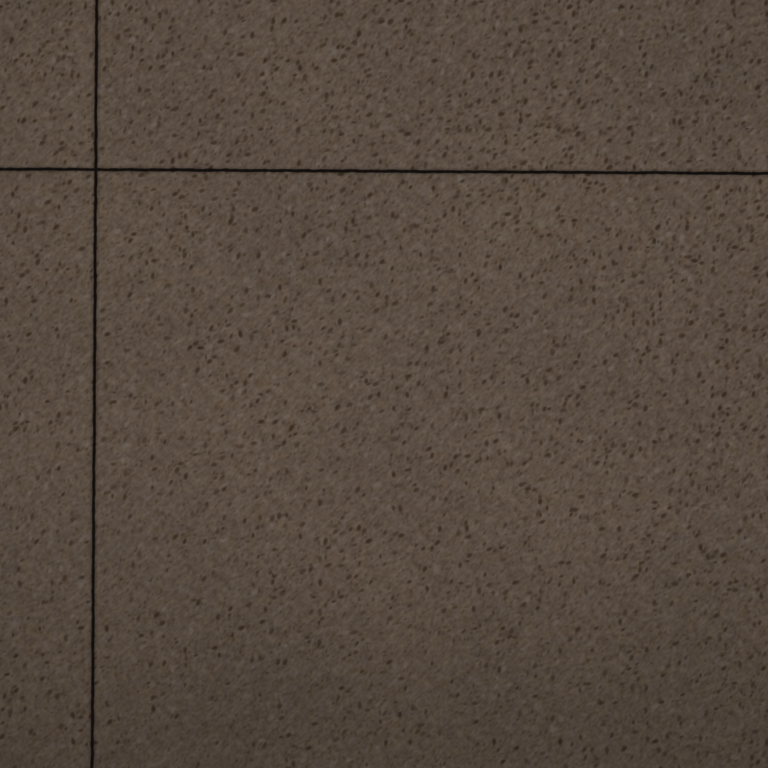
Reproduce this texture procedurally as a Shadertoy shader.

```glsl
const vec3 STONE = vec3(0.347, 0.298, 0.256);
const vec3 PIT = vec3(0.17, 0.125, 0.085);
const vec3 FLECK = vec3(0.45, 0.42, 0.395);
const vec3 JOINT = vec3(0.055, 0.045, 0.04);

vec2 hash2(vec2 p) {
    vec3 q = fract(p.xyx * vec3(0.1031, 0.1030, 0.0973));
    q += dot(q, q.yzx + 33.33);
    return fract((q.xx + q.yz) * q.zy);
}

float cornerSlope(vec2 cell, vec2 offset) {
    float angle = 6.28318 * hash2(cell).x;
    return dot(vec2(cos(angle), sin(angle)), offset);
}

// Gradient noise, roughly -0.7 to 0.7
float gradientNoise(vec2 p) {
    vec2 i = floor(p), f = p - i;
    vec2 u = f * f * f * (f * (f * 6.0 - 15.0) + 10.0);
    vec2 e = vec2(1.0, 0.0);
    float low = mix(cornerSlope(i, f), cornerSlope(i + e.xy, f - e.xy), u.x);
    float high = mix(cornerSlope(i + e.yx, f - e.yx), cornerSlope(i + e.xx, f - e.xx), u.x);
    return mix(low, high, u.y);
}

vec2 rotate(vec2 p, float angle) {
    float c = cos(angle), s = sin(angle);
    return vec2(c * p.x + s * p.y, c * p.y - s * p.x);
}

// Coverage of small oval grains, at most one per cell
float grains(vec2 uv, float cells, float density, float radius, float seed, float pixel) {
    vec2 p = uv * cells, home = floor(p);
    float soft = 0.12 + 0.7 * pixel * cells;
    float cover = 0.0;
    for (int y = -1; y <= 1; y++) {
        for (int x = -1; x <= 1; x++) {
            vec2 cell = home + vec2(x, y);
            vec2 jitter = hash2(cell + seed);
            vec2 kind = hash2(cell + seed + 57.0);
            vec2 d = rotate(p - cell - jitter, 0.9 + 1.6 * (jitter.x - 0.5));
            float size = radius * mix(0.6, 1.3, kind.y);
            float dist = length(d * vec2(0.75, 1.25)) - size;
            float blot = 1.0 - smoothstep(-soft, soft, dist);
            cover = max(cover, blot * step(kind.x, density) * mix(0.45, 1.0, jitter.y));
        }
    }
    return cover;
}

// Distance to the nearest line of a repeating set
float lineDistance(float coord, float period) {
    return abs(mod(coord + 0.5 * period, period) - 0.5 * period);
}

float band(float dist, float halfWidth, float soft) {
    return 1.0 - smoothstep(halfWidth - soft, halfWidth + soft, dist);
}

vec3 stoneSurface(vec2 uv, float pixel) {
    // Fine mottling, slightly drawn out along one diagonal
    vec2 grainUv = rotate(uv + 2.0, 0.8) * vec2(0.8, 1.2);
    float fine = gradientNoise(grainUv * 210.0 + 900.0);
    float medium = gradientNoise(grainUv * 105.0 + 400.0);
    float coarse = gradientNoise(uv * 34.0 + 70.0);
    float cloud = gradientNoise(uv * 5.0 + 20.0);
    float tone = 0.045 * fine + 0.045 * medium + 0.018 * coarse + 0.015 * cloud;
    float warmth = gradientNoise(uv * 75.0 + 300.0) + 0.4 * cloud;
    vec3 color = STONE + tone + warmth * vec3(0.010, 0.0, -0.016);

    // Dark pits gather toward the upper right, pale flecks lie everywhere
    float crowding = 0.12 + 0.16 * smoothstep(0.3, 1.7, uv.x + uv.y) + 0.08 * cloud;
    float pits = grains(uv + 1.0, 115.0, crowding, 0.30, 11.0, pixel);
    float dust = grains(uv + 1.0, 190.0, 0.20, 0.32, 83.0, pixel);
    float flecks = grains(uv + 1.0, 100.0, 0.07, 0.30, 141.0, pixel);
    color = mix(color, PIT, 0.70 * pits);
    color = mix(color, PIT, 0.32 * dust);
    return mix(color, FLECK, 0.45 * flecks);
}

// Soft fall-off of light toward the lower edge and the sides
float lighting(vec2 uv) {
    float floorShade = 0.13 * (1.0 - smoothstep(0.0, 0.35, uv.y));
    vec2 fromCenter = uv - vec2(0.53, 0.58);
    return 1.04 - floorShade - 0.14 * dot(fromCenter, fromCenter);
}

void mainImage(out vec4 fragColor, in vec2 fragCoord) {
    vec2 uv = fragCoord / iResolution.xy;
    float pixel = 1.0 / min(iResolution.x, iResolution.y);
    vec3 color = stoneSurface(uv, pixel) * lighting(uv);

    // Slab joints, tilted a little, with rough edges
    vec2 skewed = uv - vec2(0.120 + 0.006 * uv.y, 0.780 - 0.006 * uv.x);
    vec2 wobble = vec2(gradientNoise(vec2(uv.y * 60.0, 3.5)), gradientNoise(vec2(uv.x * 60.0, 8.5)));
    skewed += 0.0008 * wobble;
    vec2 away = vec2(lineDistance(skewed.x, 1.0), lineDistance(skewed.y, 1.0));
    float nearest = min(away.x, away.y);
    float chips = 0.0007 * gradientNoise(uv * 130.0 + 50.0);
    float edgeShade = band(nearest, 0.0035, 0.0035);
    float gap = band(nearest + chips, 0.0018, 0.0006 + 0.6 * pixel);
    color *= 1.0 - 0.22 * edgeShade;
    color = mix(color, JOINT, 0.95 * gap);

    fragColor = vec4(clamp(color, 0.0, 1.0), 1.0);
}
```
